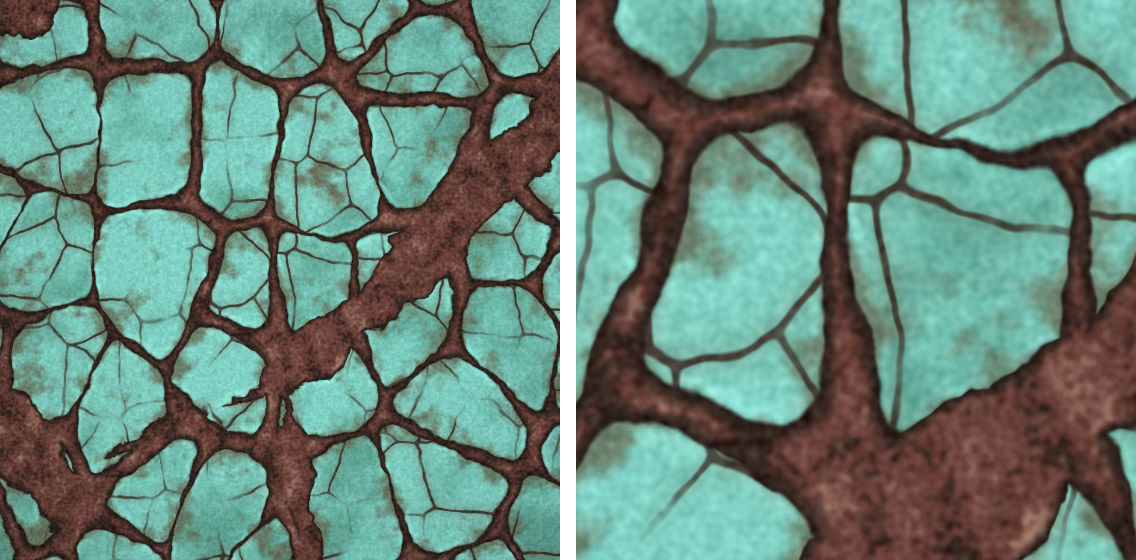
Left, the full canvas; right, a detail of the centre.
Write a WebGL 1 fragment shader that draws this texture.

```glsl
precision highp float;
uniform vec2 u_resolution;

// Cracked turquoise in rusty matrix: rounded Voronoi stones split by warped cracks,
// finer Voronoi fissures inside each stone, and broad rust veins along a few
// noisy segments. Gradient noise adds stains, mottling and grain.

const vec3 TURQUOISE = vec3(0.49, 0.81, 0.76);
const vec3 DEEP_TEAL = vec3(0.37, 0.65, 0.59);
const vec3 OLIVE_STAIN = vec3(0.39, 0.43, 0.34);
const vec3 DARK_CRACK = vec3(0.17, 0.125, 0.105);
const vec3 RUST = vec3(0.41, 0.25, 0.22);
const vec3 PALE_RUST = vec3(0.60, 0.45, 0.39);

vec2 hash2(vec2 p) {
  vec3 q = fract(p.xyx * vec3(0.1031, 0.1030, 0.0973));
  q += dot(q, q.yzx + 33.33);
  return fract((q.xx + q.yz) * q.zy);
}

float cornerSlope(vec2 cell, vec2 corner, vec2 f) {
  return dot(hash2(cell + corner) * 2.0 - 1.0, f - corner);
}

float gradientNoise(vec2 p) {
  vec2 i = floor(p), f = fract(p);
  vec2 u = f * f * f * (f * (f * 6.0 - 15.0) + 10.0);
  float low = mix(cornerSlope(i, vec2(0.0), f), cornerSlope(i, vec2(1.0, 0.0), f), u.x);
  float high = mix(cornerSlope(i, vec2(0.0, 1.0), f), cornerSlope(i, vec2(1.0), f), u.x);
  return 1.6 * mix(low, high, u.y);
}

float fbm(vec2 p) {
  float sum = 0.0, amplitude = 0.6;
  for (int i = 0; i < 5; i++) {
    sum += amplitude * gradientNoise(p);
    p = mat2(1.6, 1.2, -1.2, 1.6) * p + 7.3;
    amplitude *= 0.52;
  }
  return sum;
}

// Distance to the cell border (x) and the cell's id (yz); lower sharpness rounds corners.
vec3 voronoiBorder(vec2 p, float sharpness) {
  vec2 base = floor(p), nearestCell = base, toNearest = vec2(9.0);
  for (int y = -1; y <= 1; y++) {
    for (int x = -1; x <= 1; x++) {
      vec2 cell = base + vec2(float(x), float(y));
      vec2 r = cell + 0.1 + 0.8 * hash2(cell) - p;
      if (dot(r, r) < dot(toNearest, toNearest)) {
        toNearest = r;
        nearestCell = cell;
      }
    }
  }
  float sum = 0.0;
  for (int y = -2; y <= 2; y++) {
    for (int x = -2; x <= 2; x++) {
      vec2 cell = nearestCell + vec2(float(x), float(y));
      vec2 r = cell + 0.1 + 0.8 * hash2(cell) - p;
      vec2 across = r - toNearest;
      if (dot(across, across) > 0.0001)
        sum += exp(-sharpness * dot(0.5 * (r + toNearest), normalize(across)));
    }
  }
  return vec3(-log(sum) / sharpness, nearestCell);
}

float segmentDistance(vec2 p, vec2 a, vec2 b) {
  vec2 ab = b - a;
  return length(p - a - ab * clamp(dot(p - a, ab) / dot(ab, ab), 0.0, 1.0));
}

// Signed distance to the broad rust veins, negative inside.
float veinDistance(vec2 p) {
  vec2 hub = vec2(0.50, 0.32);
  float d = segmentDistance(p, vec2(1.05, 0.83), vec2(0.75, 0.54)) - 0.055;
  d = min(d, segmentDistance(p, vec2(0.75, 0.54), hub) - 0.045);
  d = min(d, segmentDistance(p, hub, vec2(0.57, -0.05)) - 0.018);
  d = min(d, segmentDistance(p, hub, vec2(0.12, 0.15)) - 0.010);
  d = min(d, segmentDistance(p, vec2(0.0, 0.24), vec2(0.13, 0.11)) - 0.065);
  d = min(d, length(p - vec2(0.03, 1.0)) - 0.07);
  return d + 0.045 * fbm(p * 9.0);
}

vec3 rustColor(vec2 p, float depth) {
  float mottle = fbm(p * 24.0) + 0.35 * gradientNoise(p * 150.0);
  vec3 color = mix(RUST, PALE_RUST, smoothstep(0.0, 0.75, mottle));
  color = mix(color, DARK_CRACK, 0.85 * smoothstep(0.05, -0.6, mottle));
  return mix(DARK_CRACK, color, smoothstep(0.001, 0.013, depth));
}

vec3 stoneColor(vec2 p, vec2 id, float edge, float fissure) {
  float cloud = fbm(p * 7.0 + id * 3.7);
  float tone = cloud + 0.5 * (hash2(id + 41.0).x - 0.5);
  vec3 color = mix(TURQUOISE, DEEP_TEAL, smoothstep(-0.15, 0.55, tone));
  float blotch = fbm(p * 11.0 + 31.0) + 0.3 * fbm(p * 45.0);
  float stain = smoothstep(0.12, 0.65, blotch + 0.45 * exp(-edge / 0.014));
  color = mix(color, OLIVE_STAIN, 0.85 * stain);
  color = mix(color, RUST, 0.45 * smoothstep(0.4, 0.85, blotch));
  float rim = smoothstep(0.001, 0.004, edge) * smoothstep(0.012, 0.004, edge);
  color += 0.07 * rim * (1.0 - stain);
  // Fine fissures fade in and out, each with a faint brown halo.
  float strength = smoothstep(-0.3, 0.15, fbm(p * 5.0 + 63.0));
  color = mix(color, OLIVE_STAIN, 0.45 * strength * exp(-fissure / 0.008));
  float line = 1.0 - smoothstep(0.0008, 0.0034, fissure);
  return mix(color, DARK_CRACK * 1.25, 0.85 * strength * line);
}

void main() {
  vec2 p = gl_FragCoord.xy / u_resolution.y;
  vec2 warped = p + 0.022 * vec2(fbm(p * 5.0), fbm(p * 5.0 + 19.0));
  warped += 0.003 * vec2(gradientNoise(p * 38.0), gradientNoise(p * 38.0 + 11.0));

  vec3 stone = voronoiBorder(warped * vec2(5.8, 4.8) + 3.0, 17.0);
  vec3 shard = voronoiBorder(warped * vec2(9.0, 8.0) + stone.yz * 13.7, 70.0);

  float vein = veinDistance(warped);
  float width = mix(0.002, 0.012, smoothstep(-0.35, 0.45, fbm(p * 4.0 + 8.0)));
  width += 0.012 * smoothstep(0.09, 0.0, vein) + 0.003 * fbm(p * 30.0);
  float edge = min(stone.x / 5.3 - width, vein);

  vec3 color = stoneColor(p, stone.yz, max(edge, 0.0), shard.x / 8.5);
  color = mix(rustColor(p, -edge), color, smoothstep(-0.0015, 0.0018, edge));

  // Fine grain over everything and a slight darkening toward the borders.
  float grain = 0.06 * gradientNoise(p * 190.0) + 0.05 * gradientNoise(p * 95.0 + 5.0);
  vec2 fromCenter = p - 0.5;
  color *= 1.03 - 0.28 * dot(fromCenter, fromCenter);
  gl_FragColor = vec4(clamp(color + grain, 0.0, 1.0), 1.0);
}
```
